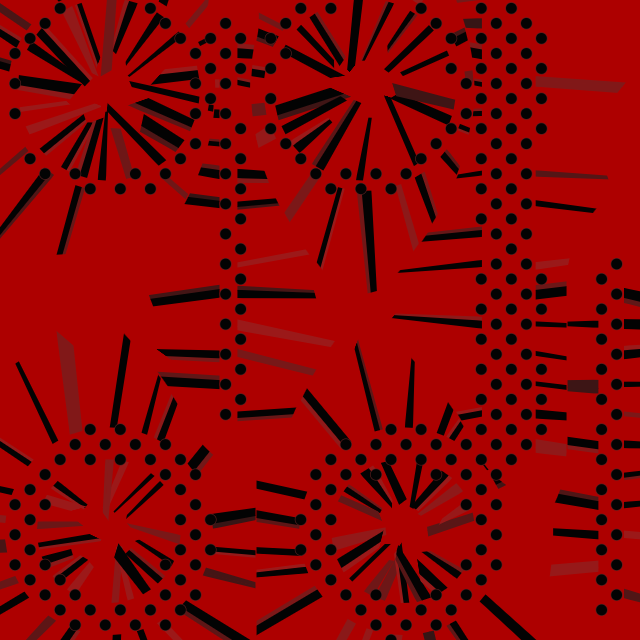
This background is drawn by a WebGL 1 fragment shader. Its source:

```glsl
precision highp float;
// Black dots in rings and columns on red, throwing sharp streaks that stop midway between bands.

uniform vec2 u_resolution;

const float PITCH = 0.0235;
const float SECTORS = 22.0;

float hash(vec2 p) {
    return fract(sin(dot(p, vec2(127.1, 311.7))) * 43758.5);
}

vec2 gradient(vec2 cell) {
    float a = 6.2832 * hash(cell);
    return vec2(cos(a), sin(a));
}

float gradientNoise(vec2 p) {
    vec2 i = floor(p), f = fract(p);
    vec2 u = f * f * f * (f * (f * 6.0 - 15.0) + 10.0);
    vec2 e = vec2(1.0, 0.0);
    float low = mix(dot(gradient(i), f), dot(gradient(i + e), f - e), u.x);
    float high = mix(dot(gradient(i + e.yx), f - e.yx), dot(gradient(i + 1.0), f - 1.0), u.x);
    return mix(low, high, u.y);
}

// Centre, radius or half length, half width; ids 0 to 3 are rings, 4 to 6 columns
vec4 bandShape(float id) {
    if (id < 3.5) {
        float top = floor(id / 2.0), right = mod(id, 2.0);
        return vec4(0.17 + right * mix(0.46, 0.4, top), mix(0.17, 0.86, top),
                    mix(0.137, 0.15, top), mix(0.033, 0.016, top));
    }
    if (id < 4.5) return vec4(0.357, 0.64, 0.3, 0.022);
    if (id < 5.5) return vec4(0.795, 0.68, 0.38, 0.05);
    return vec4(0.955, 0.31, 0.25, 0.028);
}

float bandDistance(vec2 p, float id) {
    vec4 band = bandShape(id);
    vec2 q = p - band.xy;
    if (id < 3.5) return abs(length(q) - band.z) - band.w;
    return length(vec2(q.x, max(abs(q.y) - band.z, 0.0))) - band.w;
}

// Nearest distance, second nearest distance, nearest id
vec3 nearestBand(vec2 p) {
    vec3 best = vec3(9.0, 9.0, 0.0);
    for (int i = 0; i < 7; i++) {
        float d = bandDistance(p, float(i));
        if (d < best.x) best = vec3(d, best.x, float(i));
        else best.y = min(best.y, d);
    }
    return best;
}

float cover(float d, float pixel) {
    return clamp(d / pixel + 0.5, 0.0, 1.0);
}

// Tapered bar along q.x with a slanted end and sometimes a dull rim
vec3 paintStreak(vec3 colour, vec2 q, vec2 seed, float reach, float visible, float pixel) {
    if (hash(seed) > 0.75) return colour;
    float len = reach * mix(0.45, 1.0, hash(seed + 1.3));
    float end = len + q.y * 3.0 * (hash(seed + 2.7) - 0.5);
    float taper = mix(1.0, mix(0.3, 1.3, hash(seed + 3.1)), clamp(q.x / len, 0.0, 1.0));
    float width = mix(0.0035, 0.008, hash(seed + 4.9)) * taper;
    float along = visible * cover(min(q.x + 0.008, end - q.x), pixel);

    float shade = hash(seed + 5.3);
    vec3 dull = mix(vec3(0.61, 0.1, 0.1), vec3(0.2, 0.08, 0.08), shade * shade);
    float side = sign(hash(seed + 6.1) - 0.5);
    float rim = cover(width * 0.6 - abs(q.y - side * width * 1.4), pixel);
    colour = mix(colour, dull, along * rim * step(0.45, hash(seed + 7.7)));
    vec3 core = hash(seed + 8.3) < 0.65 ? vec3(0.01) : dull;
    return mix(colour, core, along * cover(width - abs(q.y), pixel));
}

void main() {
    float scale = min(u_resolution.x, u_resolution.y);
    vec2 p = gl_FragCoord.xy / scale;
    float pixel = 1.0 / scale;
    vec3 colour = vec3(0.68, 0.0, 0.0);

    // Streaks leave the nearest band and end where another band is closer
    vec3 nearest = nearestBand(p);
    float id = nearest.z;
    vec4 band = bandShape(id);
    vec2 rel = p - band.xy;
    float visible = cover(nearest.y - nearest.x - pixel, 2.0 * pixel);
    bool isRing = id < 3.5;
    float side = sign(isRing ? length(rel) - band.z : rel.x);
    float slot = isRing ? atan(rel.y, rel.x) * SECTORS / 6.2832 : p.y / (2.0 * PITCH);
    for (int n = -2; n <= 2; n++) {
        float k = floor(slot) + float(n);
        if (isRing) k = mod(k, SECTORS);
        vec2 seed = vec2(k, id * 7.0 + side * 2.0 + 31.0);
        float row = (k + 0.5) * 2.0 * PITCH;
        vec2 q = vec2(side * rel.x - band.w, p.y - row);
        float reach = 0.16;
        if (isRing) {
            float angle = (k + 0.2 + 0.6 * hash(seed + 9.1)) * 6.2832 / SECTORS;
            vec2 dir = vec2(cos(angle), sin(angle));
            q = vec2(side * (dot(rel, dir) - band.z) - band.w, dot(rel, vec2(-dir.y, dir.x)));
            reach = side < 0.0 ? band.z - band.w - 0.02 : 0.2;
        } else if (abs(row - band.y) > band.z) continue;
        q.y += q.x * 0.6 * gradientNoise(seed * vec2(0.3, 1.37));
        colour = paintStreak(colour, q, seed, reach, visible, pixel);
    }

    // Staggered dots with a thin outline, kept inside the wobbling bands
    vec2 grid = p / PITCH;
    vec2 cell = floor(vec2(grid.x + grid.y, grid.x - grid.y) * 0.5 + 0.5);
    vec2 centre = PITCH * vec2(cell.x + cell.y, cell.x - cell.y);
    float wobble = 0.014 * gradientNoise(centre * 9.0);
    if (nearestBand(centre).x + wobble < 0.0) {
        float d = length(p - centre);
        colour = mix(colour, vec3(0.34, 0.12, 0.12), cover(0.0094 - d, pixel));
        colour = mix(colour, vec3(0.01), cover(0.0084 - d, pixel));
    }
    gl_FragColor = vec4(colour, 1.0);
}
```
